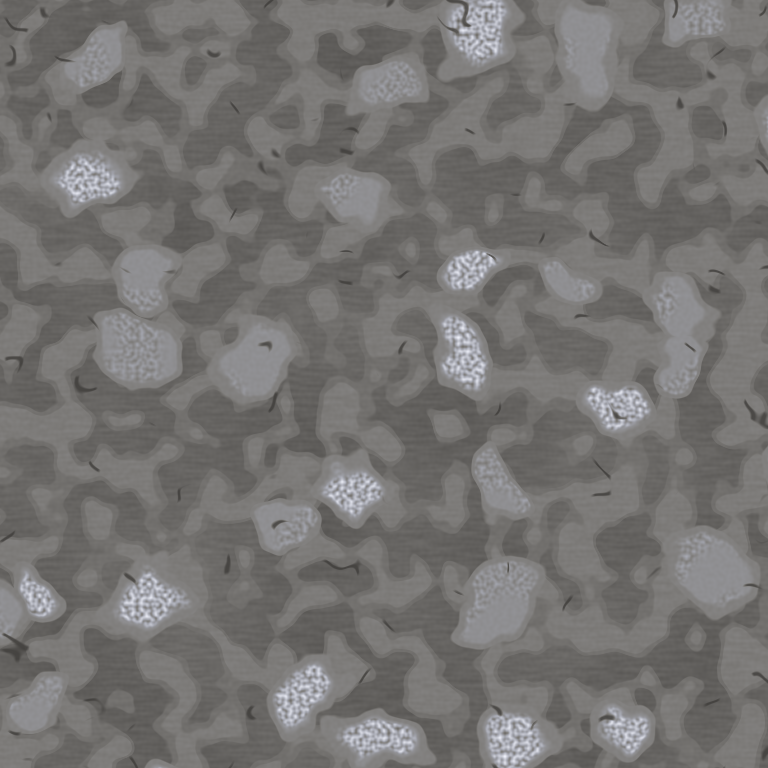
A WebGL 2 fragment shader for this texture:

```glsl
#version 300 es
precision highp float;
// Weathered grey mineral surface: worm-like mottling, pale speckled grains and fine cracks.

uniform vec2 u_resolution;
out vec4 fragColor;

vec2 hash2(vec2 cell) {
    vec3 q = fract(cell.xyx * vec3(0.1031, 0.1030, 0.0973));
    q += dot(q, q.yzx + 33.33);
    return fract((q.xx + q.yz) * q.zy);
}

vec2 gradientAt(vec2 cell) {
    float angle = 6.2832 * hash2(cell).x;
    return vec2(cos(angle), sin(angle));
}

float gradientNoise(vec2 p) {
    vec2 cell = floor(p);
    vec2 f = fract(p);
    vec2 w = f * f * f * (f * (f * 6.0 - 15.0) + 10.0);
    vec2 e = vec2(0.0, 1.0);
    float a = dot(gradientAt(cell), f);
    float b = dot(gradientAt(cell + e.yx), f - e.yx);
    float c = dot(gradientAt(cell + e.xy), f - e.xy);
    float d = dot(gradientAt(cell + e.yy), f - e.yy);
    return mix(mix(a, b, w.x), mix(c, d, w.x), w.y);
}

vec2 warp(vec2 p, float frequency) {
    return vec2(gradientNoise(p * frequency + 11.3), gradientNoise(p * frequency + 57.9));
}

// Scattered stretched grains: x is the height of any grain, y of the bright ones
vec2 grains(vec2 p) {
    vec2 home = floor(p);
    vec2 height = vec2(-1.0);
    for (int j = -1; j <= 1; j++) {
        for (int i = -1; i <= 1; i++) {
            vec2 cell = home + vec2(i, j);
            vec2 kind = hash2(cell + 71.0);
            if (kind.x > 0.6) continue;
            vec2 shape = hash2(cell + 137.0);
            vec2 offset = p - cell - 0.15 - 0.7 * hash2(cell + 19.0);
            float angle = 3.1416 * shape.x;
            vec2 axis = vec2(cos(angle), sin(angle));
            vec2 local = vec2(dot(offset, axis), dot(offset, vec2(-axis.y, axis.x)));
            float stretch = mix(1.0, 1.35, kind.x / 0.6);
            float radius = mix(0.26, 0.42, shape.y);
            float h = 1.0 - length(local * vec2(1.0 / stretch, stretch)) / radius;
            height = max(height, vec2(h, kind.y > 0.72 ? h : -1.0));
        }
    }
    return height;
}

void main() {
    vec2 p = gl_FragCoord.xy / u_resolution;

    // Dark ground with broad shading and faint horizontal streaks
    float streak = gradientNoise(p * vec2(32.0, 190.0));
    float speckle = gradientNoise(p * 165.0 + 5.0);
    float tone = 0.394 + 0.06 * gradientNoise(p * 6.0 + 3.0) + 0.04 * streak;

    // Raised rim, strongest along the top and right
    vec2 far = 1.0 - p + 0.006 * warp(p, 9.0);
    float rim = max(1.0 - smoothstep(0.006, 0.02, abs(far.y - 0.022)),
                    1.0 - smoothstep(0.012, 0.035, abs(far.x - 0.03)));
    vec2 edge = min(p, 1.0 - p);
    float border = 1.0 - smoothstep(0.01, 0.04, min(edge.x, edge.y));

    // Worm-like mottling in two flat terraces
    float worms = gradientNoise((p + 0.024 * warp(p, 16.0)) * 19.0);
    worms += 0.35 * gradientNoise(p * 34.0 + 41.0) + 0.22 * rim;
    tone = mix(tone, 0.442 + 0.025 * streak, smoothstep(-0.06, 0.0, worms));
    tone = mix(tone, 0.487 + 0.025 * streak, smoothstep(0.09, 0.16, worms));

    // Pale grains with irregular outlines
    vec2 outline = p + 0.032 * warp(p, 15.0) + 0.01 * warp(p, 37.0);
    vec2 grain = grains(outline * 7.0);
    float patchy = smoothstep(-0.1, 0.25, gradientNoise(p * 14.0 + 83.0));
    tone = mix(tone, 0.505, smoothstep(0.0, 0.08, grain.x));
    tone = mix(tone, 0.56 + 0.12 * patchy * speckle, smoothstep(0.18, 0.32, grain.x));
    tone = mix(tone, 0.675 + 0.36 * speckle, smoothstep(0.28, 0.44, grain.y));
    tone += 0.018 * speckle;

    // Short thin cracks, more frequent near the border
    float crackLine = abs(gradientNoise((p + 0.012 * warp(p, 30.0)) * 17.0 + 29.0));
    float crackArea = gradientNoise(p * 21.0 + 101.0) + 0.16 * border;
    float crack = (1.0 - smoothstep(0.01, 0.055, crackLine)) * smoothstep(0.3, 0.42, crackArea);
    tone = mix(tone, 0.24, 0.8 * crack);

    // Warm shadows, bluish highlights
    vec3 tint = mix(vec3(0.004, -0.004, -0.014), vec3(-0.004, 0.004, 0.042),
                    smoothstep(0.46, 0.68, tone));
    fragColor = vec4(clamp(tone + tint, 0.0, 1.0), 1.0);
}
```
